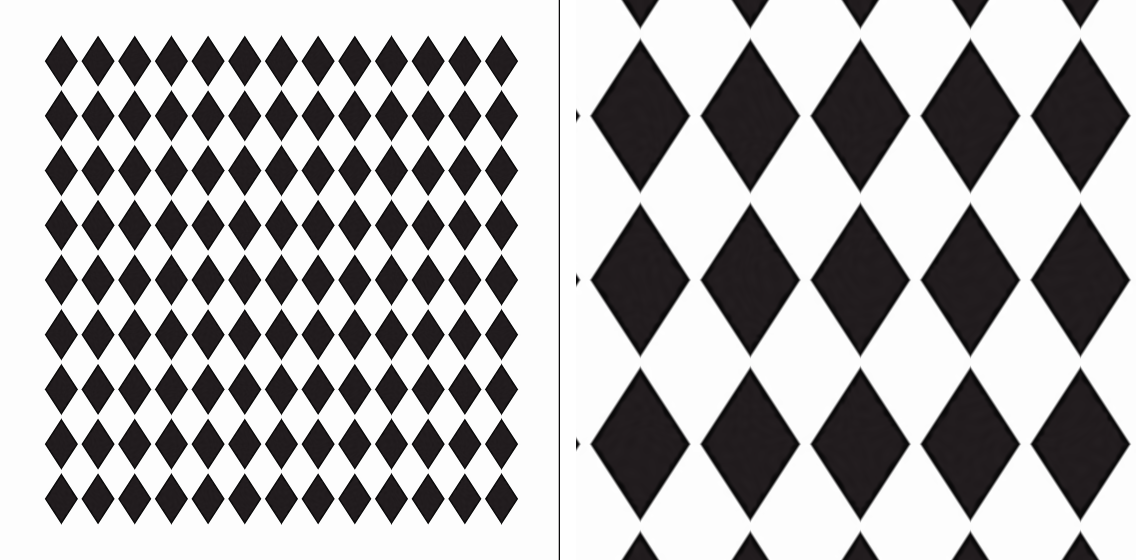
Left: the whole. Right: its middle third, enlarged.
Write a WebGL 1 fragment shader that draws this pattern.

```glsl
precision highp float;
// A block of upright dark diamonds, 13 across and 9 down, on a white sheet with wide margins.
// Each cell of a clamped grid holds one rhombus distance field with a darker rim;
// faint layered sines give print grain, and a thin dark strip closes the right edge.

#define GRID_COUNT vec2(13.0, 9.0)
#define GRID_PITCH vec2(0.0655, 0.0977)
#define GRID_CENTER vec2(0.5026, 0.5)
#define DIAMOND_HALF vec2(0.0296, 0.0456)
#define EDGE_SOFTNESS 0.0010
#define RIM_WIDTH 0.0040
#define STRIP_WIDTH 0.0024
#define GRAIN_AMOUNT 0.010
#define PAPER_COLOR vec3(0.992)
#define INK_COLOR vec3(0.130, 0.110, 0.118)
#define RIM_COLOR vec3(0.040, 0.038, 0.040)

uniform vec2 u_resolution;

// Offset from the center of the nearest diamond in the finite grid
vec2 gridOffset(vec2 uv) {
  vec2 lastCell = 0.5 * (GRID_COUNT - 1.0);
  vec2 cell = floor((uv - GRID_CENTER) / GRID_PITCH + 0.5);
  return uv - GRID_CENTER - clamp(cell, -lastCell, lastCell) * GRID_PITCH;
}

// Signed distance to the edge lines of a rhombus, negative inside
float rhombusDistance(vec2 p, vec2 halfSize) {
  vec2 normal = normalize(halfSize.yx);
  return dot(abs(p), normal) - halfSize.x * normal.x;
}

// Fine mottling from rotated, mutually warped sine layers, about -1 to 1
float grain(vec2 uv) {
  vec2 p = uv * 310.0;
  float sum = 0.0;
  for (int i = 0; i < 3; i++) {
    p = mat2(0.8, 0.6, -0.6, 0.8) * p * 1.23 + 1.7 * sin(p.yx * 0.37);
    sum += sin(p.x) * sin(p.y);
  }
  return sum / 3.0;
}

void main() {
  vec2 uv = gl_FragCoord.xy / u_resolution;
  float pixel = 1.0 / min(u_resolution.x, u_resolution.y);
  float soft = max(EDGE_SOFTNESS, 0.6 * pixel);

  // Diamonds with a darker rim
  float d = rhombusDistance(gridOffset(uv), DIAMOND_HALF);
  float speckle = grain(uv);
  float core = smoothstep(0.3 * RIM_WIDTH, RIM_WIDTH, -d + 0.0008 * speckle);
  vec3 ink = mix(RIM_COLOR, INK_COLOR, core);
  float coverage = 1.0 - smoothstep(-soft, soft, d);
  vec3 color = mix(PAPER_COLOR, ink, coverage);

  // Grain in the ink and in a narrow halo around it
  float halo = 1.0 - smoothstep(0.0, 0.008, d);
  color += GRAIN_AMOUNT * speckle * halo;

  // Dark strip along the right edge
  float strip = smoothstep(-0.5 * pixel, 0.5 * pixel, uv.x - 1.0 + STRIP_WIDTH);
  color = mix(color, RIM_COLOR, strip);

  gl_FragColor = vec4(clamp(color, 0.0, 1.0), 1.0);
}
```
